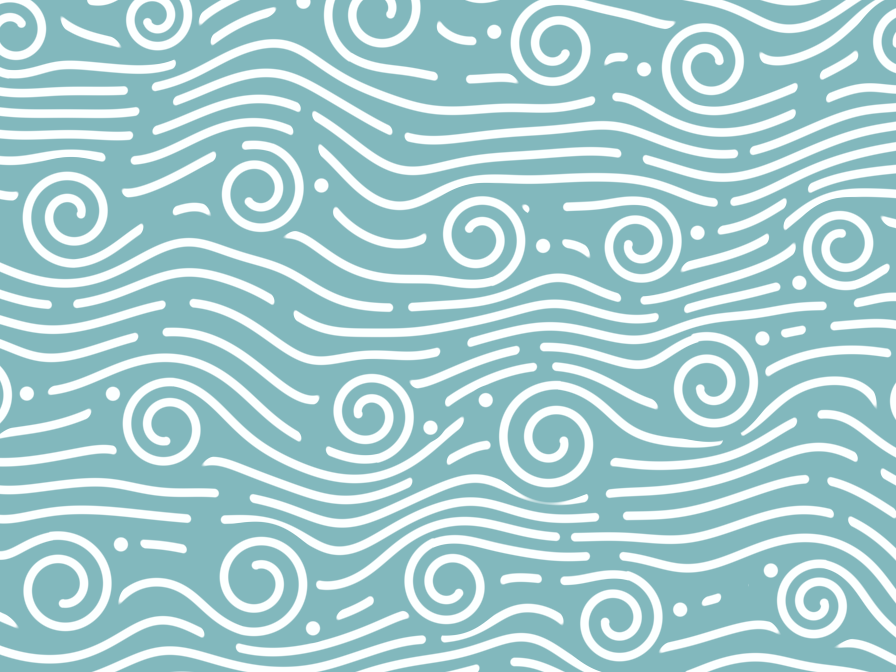
A WebGL 1 fragment shader for this pattern:

```glsl
precision highp float;
uniform vec2 u_resolution;

#define GROUND vec3(0.51, 0.72, 0.74)
#define INK vec3(0.99, 1.0, 1.0)
#define SPACING 0.046
#define HALF_WIDTH 0.0064
#define CELL 0.27
#define JITTER 0.32
#define RADIUS_MIN 0.056
#define RADIUS_MAX 0.083
#define DOT_RADIUS 0.0105
#define BREAK_PERIOD 0.46
#define COIL_RATE 0.45

const float TAU = 6.28318;

struct Spiral {
  vec2 center, normal, tangent, bead;
  float radius, line, turns;
};

float hash(vec2 p) {
  return fract(sin(dot(p, vec2(127.1, 311.7))) * 43758.5453);
}

// Undisturbed stream: every whole level is one wavy line
float level(vec2 p) {
  float swell = 0.029 * sin(13.0 * p.x + 1.5 * sin(3.0 * p.y + 1.0));
  float drift = 0.036 * sin(5.0 * p.x - 4.5 * p.y + 0.6);
  return (p.y + swell + drift) / SPACING;
}

vec2 levelGradient(vec2 p) {
  float e = 0.002, base = level(p);
  return vec2(level(p + vec2(e, 0.0)) - base, level(p + vec2(0.0, e)) - base) / e;
}

// How far a spiral pushes the stream outwards at distance r
float bulge(float r, float radius) {
  float k = r / (1.5 * radius);
  return 0.9 * radius * exp(-k * k);
}

// Spiral of a staggered cell, moved so that its rim touches a stream line
Spiral spiralNear(vec2 p, vec2 offset) {
  Spiral s;
  float row = floor(p.y / CELL) + offset.y;
  float stagger = 0.5 * mod(row, 2.0);
  vec2 id = vec2(floor(p.x / CELL - stagger) + offset.x, row);
  vec2 jitter = vec2(hash(id), hash(id + 17.3)) - 0.5;
  s.center = (id + vec2(stagger, 0.0) + 0.5 + jitter * JITTER) * CELL;
  s.radius = mix(RADIUS_MIN, RADIUS_MAX, hash(id + 5.7));
  s.turns = mix(1.5, 1.8, hash(id + 9.1));
  s.normal = normalize(levelGradient(s.center)) * (hash(id + 31.9) < 0.3 ? -1.0 : 1.0);
  s.tangent = vec2(s.normal.y, -s.normal.x) * (hash(id + 23.5) < 0.5 ? -1.0 : 1.0);
  vec2 rim = s.normal * (s.radius - bulge(s.radius, s.radius));
  s.line = floor(level(s.center + rim) + 0.5);
  for (int k = 0; k < 2; k++)
    s.center.y += (s.line - level(s.center + rim)) * SPACING;
  s.bead = s.center + s.radius * (1.28 * s.tangent + 0.57 * s.normal);
  if (hash(id + 41.2) < 0.12) s.bead = vec2(-9.0);
  return s;
}

vec2 pushed(vec2 p, Spiral s) {
  vec2 d = p - s.center;
  float r = max(length(d), 0.0001);
  return -d / r * bulge(r, s.radius);
}

// Distance to the coil, which winds inwards from the rim
float coil(vec2 q, float radius, float turns) {
  float r = length(q), turn = fract(atan(q.x, q.y + 0.00001) / TAU);
  float tip = TAU * turns;
  float d = length(q - radius * (1.0 - COIL_RATE * turns) * vec2(sin(tip), cos(tip)));
  d = min(d, length(q - vec2(0.0, radius)));
  for (int k = 0; k < 2; k++) {
    float t = turn + float(k);
    if (t < turns) d = min(d, abs(r - radius * (1.0 - COIL_RATE * t)));
  }
  return d;
}

void main() {
  vec2 p = gl_FragCoord.xy / u_resolution.y;
  float e = 0.001;
  vec2 px = p + vec2(e, 0.0), py = p + vec2(0.0, e);

  // Bend the stream around all nearby spirals
  vec2 a = p, ax = px, ay = py;
  for (int j = -1; j <= 1; j++) for (int i = -1; i <= 1; i++) {
    Spiral s = spiralNear(p, vec2(float(i), float(j)));
    a += pushed(p, s);
    ax += pushed(px, s);
    ay += pushed(py, s);
  }
  float flow = level(a), line = floor(flow + 0.5);
  vec2 slope = vec2(level(ax) - flow, level(ay) - flow) / e;
  float steep = max(length(slope), 1.0);
  float across = abs(flow - line) / steep;

  // Random breaks along each line
  float t = p.x / BREAK_PERIOD + 7.0 * hash(vec2(line, 3.0));
  vec2 piece = vec2(floor(t), line);
  float fromBreak = abs(fract(t) - mix(0.2, 0.8, hash(piece))) * BREAK_PERIOD;
  float past = mix(0.014, 0.032, hash(piece + 8.8)) - fromBreak;
  past *= min(steep / max(abs(slope.y), 0.01), 3.0);

  // Coils and dots, with clear room around them
  float shape = 1.0;
  for (int j = -1; j <= 1; j++) for (int i = -1; i <= 1; i++) {
    Spiral s = spiralNear(p, vec2(float(i), float(j)));
    vec2 d = p - s.center, q = vec2(dot(d, s.tangent), dot(d, s.normal));
    float r = length(d), bead = length(p - s.bead);
    shape = min(shape, coil(q, s.radius, s.turns) - HALF_WIDTH);
    shape = min(shape, bead - DOT_RADIUS);
    bool joined = abs(line - s.line) < 0.5 && r < 3.0 * s.radius;
    past = max(past, (joined ? 0.93 * s.radius : s.radius + 0.016) - r);
    past = max(past, DOT_RADIUS + 0.013 - bead);
    if (joined) past = max(past, min(q.x, 1.28 * s.radius + 0.035 - q.x));
  }
  shape = min(shape, length(vec2(max(past, 0.0), across)) - HALF_WIDTH);

  float soft = 0.9 / u_resolution.y;
  gl_FragColor = vec4(mix(INK, GROUND, smoothstep(-soft, soft, shape)), 1.0);
}
```
